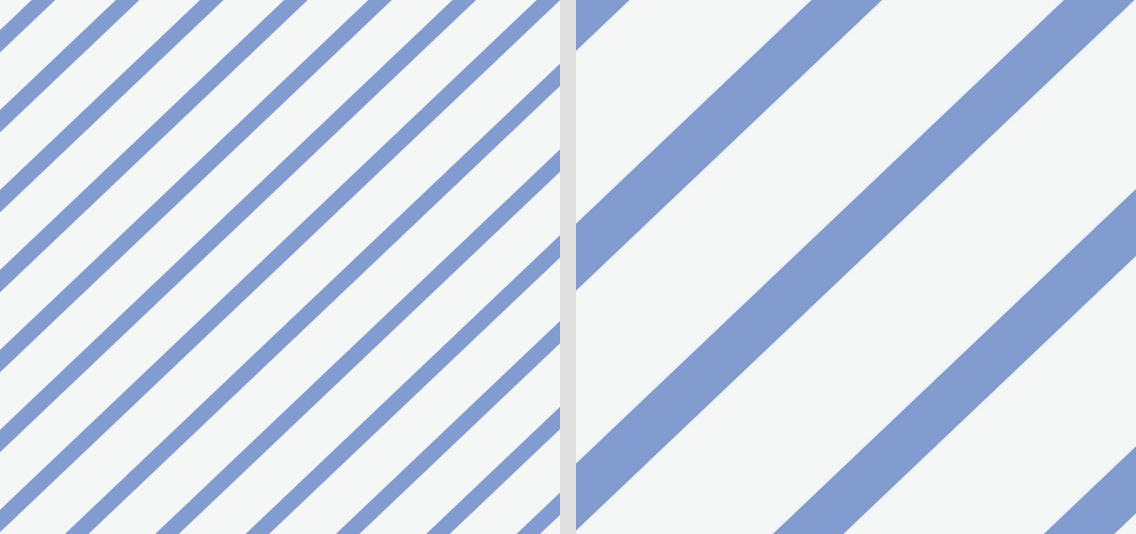
Left, the full canvas; right, a detail of the centre.
A WebGL 2 fragment shader for this pattern:

```glsl
#version 300 es
precision highp float;
// Diagonal blue stripes rising to the right on an off-white ground.
// Each pixel measures its distance to the nearest stripe axis; the pitch
// widens slightly below one seam stripe. A faint hatch and soft rims add wear.

uniform vec2 u_resolution;
out vec4 fragColor;

// Lengths are in canvas heights.
const float SLOPE       = 0.950;    // rise over run of every stripe
const float SEAM        = 0.9757;   // drop of the seam stripe at the left edge
const float PITCH_ABOVE = 0.14973;  // vertical spacing above the seam
const float PITCH_BELOW = 0.16066;  // vertical spacing below the seam
const float HALF_WIDTH  = 0.01516;  // half the stripe thickness
const float RIM_WIDTH   = 0.0020;   // tinted band on each side of an edge
const float HATCH_PITCH = 0.0062;   // spacing of the fine hatch
const float HATCH_DEPTH = 0.12;     // strength of the fine hatch
const vec2  HATCH_AXIS  = vec2(-0.423, 0.906);

const vec3 GROUND = vec3(0.962, 0.963, 0.964);
const vec3 HALO   = vec3(0.942, 0.958, 0.985);
const vec3 BLUE   = vec3(0.508, 0.612, 0.820);
const vec3 RIM    = vec3(0.518, 0.604, 0.775);

// Signed distance to the nearest stripe edge, negative inside.
float stripeDistance(vec2 p) {
    float drop = 1.0 - p.y + SLOPE * p.x - SEAM;
    float pitch = drop < 0.0 ? PITCH_ABOVE : PITCH_BELOW;
    float offset = drop - pitch * floor(drop / pitch + 0.5);
    return abs(offset) * inversesqrt(1.0 + SLOPE * SLOPE) - HALF_WIDTH;
}

// Fine parallel lines from 0 to 1, faded out when too small to resolve.
float hatch(vec2 p, float pixel) {
    float wave = 0.5 + 0.5 * cos(6.28318 * dot(p, HATCH_AXIS) / HATCH_PITCH);
    return wave * (1.0 - smoothstep(0.35, 0.6, pixel / HATCH_PITCH));
}

void main() {
    float pixel = 1.0 / u_resolution.y;
    vec2 p = gl_FragCoord.xy * pixel;
    float d = stripeDistance(p);

    // Tints that hug both sides of the edge
    float nearEdge = 1.0 - smoothstep(RIM_WIDTH - 0.5 * pixel,
                                      RIM_WIDTH + 0.5 * pixel, abs(d));
    vec3 ground = mix(GROUND, HALO, nearEdge);
    vec3 stripe = mix(BLUE, RIM, max(0.7 * nearEdge, HATCH_DEPTH * hatch(p, pixel)));

    // Smooth coverage of the stripe
    float coverage = 1.0 - smoothstep(-0.7 * pixel, 0.7 * pixel, d);
    fragColor = vec4(mix(ground, stripe, coverage), 1.0);
}
```
